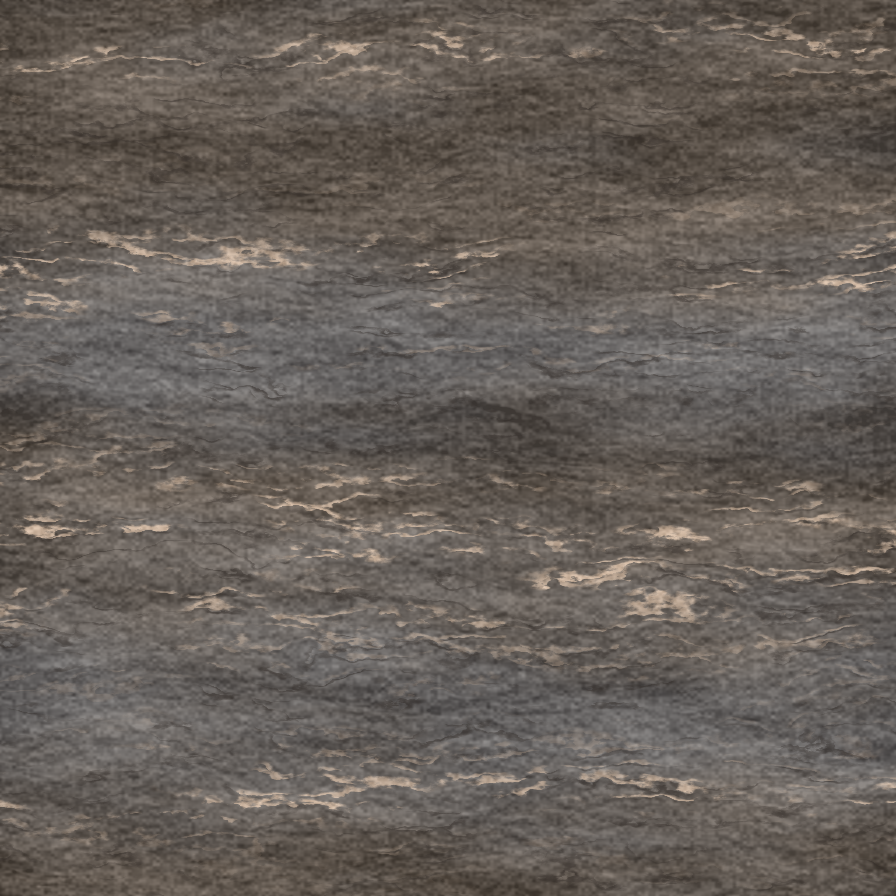
A WebGL 1 fragment shader for this texture:

```glsl
precision highp float;
// Layered slate: folded horizontal strata with dark cracks and pale, broken ledges.
uniform vec2 u_resolution;

const vec3 BROWN_DARK = vec3(0.235, 0.205, 0.175);
const vec3 BROWN_LIGHT = vec3(0.56, 0.515, 0.475);
const vec3 SLATE_DARK = vec3(0.25, 0.24, 0.24);
const vec3 SLATE_LIGHT = vec3(0.555, 0.545, 0.54);
const vec3 CRUST = vec3(0.84, 0.74, 0.65);
const vec3 CRACK = vec3(0.19, 0.165, 0.15);

const float FOLD = 0.05;           // height of the broad folds
const float CRUMPLE = 0.016;       // height of the small wrinkles
const float COARSE_LAYERS = 23.0;
const float FINE_LAYERS = 47.0;
const float RAGGED = 0.55;         // roughness of the ledge outlines
const float RELIEF = 0.75;         // strength of the broad slope shading
const float PITTING = 0.62;        // strength of the fine slope shading
const float GRAIN = 0.55;          // strength of the mineral speckle
const float CRUST_AMOUNT = 0.9;
const float CRACK_AMOUNT = 0.5;

float hash(vec2 p) {
  return fract(sin(dot(p, vec2(127.1, 311.7))) * 43758.5453);
}

float noise(vec2 p) {
  vec2 cell = floor(p);
  vec2 f = fract(p);
  f = f * f * (3.0 - 2.0 * f);
  float low = mix(hash(cell), hash(cell + vec2(1.0, 0.0)), f.x);
  float high = mix(hash(cell + vec2(0.0, 1.0)), hash(cell + 1.0), f.x);
  return mix(low, high, f.y);
}

float fbm(vec2 p) {
  float sum = 0.0;
  float amp = 0.516;
  for (int i = 0; i < 5; i++) {
    sum += amp * noise(p);
    p = mat2(1.98, 0.12, -0.12, 1.98) * p + vec2(17.3, 9.1);
    amp *= 0.5;
  }
  return sum;
}

// Soft horizontal band, 1 at its centre
float band(float y, float centre, float width) {
  float d = (y - centre) / width;
  return exp(-d * d);
}

// Sawtooth strata: x is the lit ledge, y the crack just below it
vec2 ledges(vec2 p, float layers, float seed, float rough) {
  float bend = fbm(p * vec2(0.20, 0.45) * layers + seed);
  float d = fract(p.y * layers + 2.6 * bend + RAGGED * rough);
  float lit = smoothstep(0.0, 0.06, d) * (1.0 - smoothstep(0.12, 0.30, d));
  float dark = smoothstep(0.78, 0.92, d) * (1.0 - smoothstep(0.95, 1.0, d));
  return vec2(lit, dark);
}

float relief(vec2 p) {
  return fbm(p * vec2(10.0, 32.0) + 41.0);
}

float pits(vec2 p) {
  return 0.6 * noise(p * vec2(52.0, 120.0) + 7.0) + 0.4 * noise(p * vec2(110.0, 210.0) + 63.0);
}

void main() {
  vec2 uv = gl_FragCoord.xy / u_resolution;

  // Fold and crumple the strata
  vec2 p = uv;
  p.y += FOLD * (fbm(uv * vec2(2.5, 5.0)) - 0.5);
  p.y += CRUMPLE * (fbm(uv * vec2(17.0, 32.0) + 5.0) - 0.5);

  // Broad zones of the rock face
  float y = p.y;
  float cool = band(y, 0.61, 0.11) + band(y, 0.20, 0.12) + 0.25 * band(y, 0.37, 0.08);
  float shadow = 0.8 * band(y, 0.84, 0.028) + band(y, 0.54, 0.015)
               + 0.5 * band(y, 0.505, 0.025) + 0.6 * band(y, 0.01, 0.04)
               + 0.5 * band(y, 1.0, 0.03);
  float rich = 0.75 * band(y, 0.94, 0.03) + band(y, 0.69, 0.06)
             + band(y, 0.39, 0.10) + 0.85 * band(y, 0.11, 0.045) + 0.15;
  cool = clamp(cool + 1.1 * (fbm(p * vec2(5.0, 18.0) + 23.0) - 0.5), 0.0, 1.0);

  // Slope lighting from above, and speckle
  float slope = relief(p) - relief(p + vec2(0.001, 0.004));
  float pit = pits(p) - pits(p + vec2(0.0007, 0.003));
  float body = fbm(p * vec2(7.0, 30.0) + 71.0) - 0.5;
  float speckle = 0.65 * noise(uv * vec2(255.0, 285.0)) + 0.35 * noise(uv * vec2(130.0, 190.0)) - 0.5;
  float edge = min(uv.x, 1.0 - uv.x);
  float tone = 0.45 + 0.75 * body + RELIEF * slope + PITTING * pit + GRAIN * speckle
             + 0.09 * cool + 0.06 * rich - 0.21 * shadow
             - 0.08 * (1.0 - smoothstep(0.0, 0.08, edge));
  tone = clamp(tone, 0.0, 1.0);
  vec3 color = mix(mix(BROWN_DARK, BROWN_LIGHT, tone), mix(SLATE_DARK, SLATE_LIGHT, tone), cool);

  // Cracks and pale ledges, broken into patches
  float rough = fbm(uv * vec2(55.0, 100.0) + 19.0) - 0.5;
  vec2 coarse = ledges(p, COARSE_LAYERS, 3.0, rough);
  vec2 fine = ledges(p, FINE_LAYERS, 57.0, rough);
  float patchy = fbm(p * vec2(8.0, 30.0) + 13.0);
  float chipped = smoothstep(0.36, 0.60, fbm(uv * vec2(55.0, 120.0) + 31.0));
  float crackMask = smoothstep(0.40, 0.62, fbm(p * vec2(16.0, 32.0) + 91.0));
  float crack = max(coarse.y, 0.8 * fine.y) * crackMask * smoothstep(-0.25, 0.15, rough);
  color = mix(color, CRACK, CRACK_AMOUNT * crack);

  float crust = max(coarse.x, 0.85 * fine.x) * smoothstep(0.46, 0.62, patchy);
  crust *= chipped * clamp(rich, 0.0, 1.0) * (1.0 - 0.6 * clamp(shadow, 0.0, 1.0));
  color = mix(color, CRUST + 0.25 * speckle, CRUST_AMOUNT * crust);

  gl_FragColor = vec4(color, 1.0);
}
```
